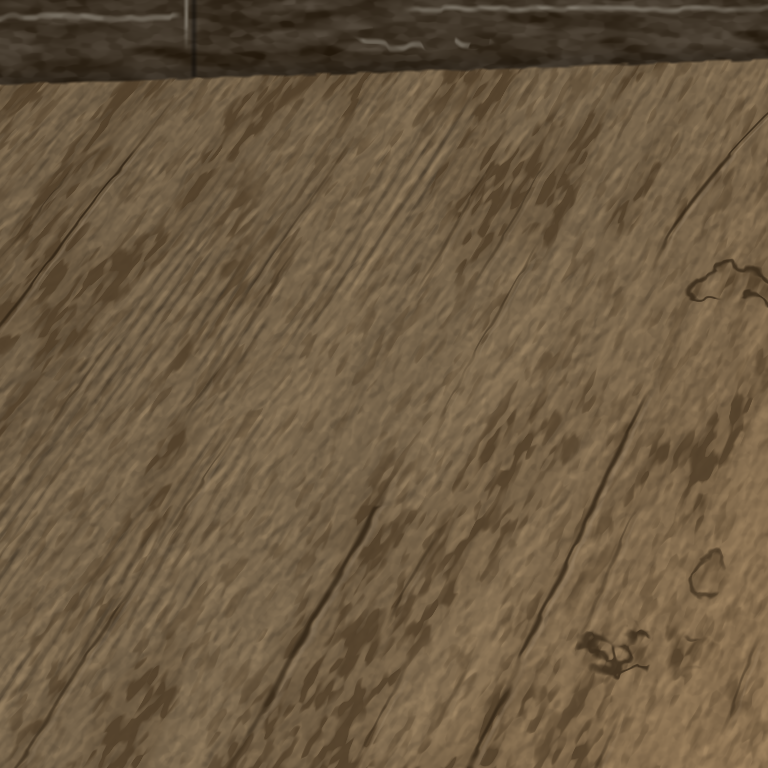
A Shadertoy shader for this texture:

```glsl
const vec3 DARK_WOOD = vec3(0.22, 0.18, 0.13);
const vec3 LIGHT_WOOD = vec3(0.52, 0.44, 0.33);
const vec3 STAIN = vec3(0.31, 0.24, 0.155);
const vec3 CRACK = vec3(0.19, 0.14, 0.08);
const vec3 PALE_EDGE = vec3(0.48, 0.45, 0.40);
const vec2 VANISHING = vec2(2.3, 3.56);

float hash(vec2 p) {
    return fract(sin(dot(p, vec2(127.1, 311.7))) * 43758.5453);
}

// Smooth cellular noise: every cell has a tone, blended by distance
float cells(vec2 p) {
    vec2 id = floor(p), f = fract(p);
    float sum = 0.0, total = 0.0;
    for (int y = -1; y <= 1; y++)
    for (int x = -1; x <= 1; x++) {
        vec2 cell = vec2(x, y);
        vec2 site = vec2(hash(id + cell), hash(id + cell + 37.0));
        vec2 d = cell + site - f;
        float weight = exp(-6.0 * dot(d, d));
        sum += weight * hash(id + cell + 91.0);
        total += weight;
    }
    return sum / total;
}

float band(float x, float lo, float hi, float soft) {
    return smoothstep(lo - soft, lo + soft, x) * (1.0 - smoothstep(hi - soft, hi + soft, x));
}

// Small dents, slightly stretched along the grain
float dents(vec2 p) {
    return 0.5 * cells(p * vec2(56.0, 30.0)) + 0.5 * cells(p * vec2(105.0, 64.0));
}

// Straight, tapered split with rough sides and gaps; span holds its ends
float crack(vec2 p, float across, vec2 span, float bend, float width) {
    float rise = p.y - span.x;
    float rough = cells(vec2(p.y * 45.0, across * 50.0));
    float path = across + bend * rise * rise + 0.0015 * sin(p.y * 31.0 + across * 40.0) + 0.005 * (rough - 0.5);
    float gaps = smoothstep(0.15, 0.5, cells(vec2(p.y * 18.0, across * 70.0 + 8.0)));
    float w = width * (0.5 + 0.9 * rough);
    return band(p.y, span.x, span.y, 0.04) * (0.35 + 0.65 * gaps) * (1.0 - smoothstep(0.1 * w, w, abs(p.x - path)));
}

float allCracks(vec2 p, float widen) {
    float c = crack(p, -0.445, vec2(0.50, 0.84), 0.0, 0.005 * widen);
    c = max(c, crack(p, 0.30, vec2(-0.1, 0.39), 0.0, 0.009 * widen));
    c = max(c, 0.9 * crack(p, 0.61, vec2(-0.1, 0.48), 0.0, 0.006 * widen));
    c = max(c, 0.7 * crack(p, 0.02, vec2(-0.1, 0.26), 0.0, 0.005 * widen));
    c = max(c, 0.9 * crack(p, 0.525, vec2(0.67, 0.90), 2.0, 0.005 * widen));
    for (int i = 0; i < 18; i++) {
        vec2 seed = vec2(float(i), 5.0);
        float start = 0.8 * hash(seed + 1.0) - 0.1;
        vec2 span = vec2(start, start + 0.06 + 0.14 * hash(seed + 2.0));
        float across = mix(-0.6, 0.95, (float(i) + hash(seed)) / 18.0);
        c = max(c, 0.5 * crack(p, across, span, 0.0, 0.004 * widen));
    }
    return c;
}

// Jagged broken rim (x) and stained inside (y) of a knot
vec2 knot(vec2 uv, vec2 centre, vec2 size) {
    vec2 warp = vec2(cells(uv * 36.0), cells(uv * 36.0 + 50.0)) - 0.5;
    warp += 0.2 * vec2(cells(uv * 100.0), cells(uv * 100.0 + 50.0)) - 0.1;
    float d = length((uv - centre) / size + 1.1 * warp);
    float broken = smoothstep(0.32, 0.55, cells(uv * 26.0 + 9.0));
    float rim = (1.0 - smoothstep(0.03, 0.20, abs(d - 1.0))) * broken;
    return vec2(rim, 1.0 - smoothstep(0.3, 1.7, d));
}

vec3 floorBoards(vec2 uv) {
    // Grain lines fan out from a far vanishing point
    float across = VANISHING.x + (uv.x - VANISHING.x) * VANISHING.y / (VANISHING.y - uv.y);
    vec2 p = vec2(across, uv.y);
    float broad = cells(p * vec2(7.0, 2.6)) - 0.5;
    float streak = cells(p * vec2(38.0, 6.0) + 7.0) - 0.5;
    float relief = dents(p + vec2(0.006, -0.005)) - dents(p);

    // Thin dark furrows gather in one wide belt
    float bend = cells(p * vec2(5.0, 3.0) + 20.0);
    float furrows = sin(across * 330.0 + 8.0 * bend + 2.0 * streak);
    float belt = band(across, -0.28, 0.12, 0.07) * smoothstep(0.25, 0.6, cells(p * vec2(14.0, 6.0) + 3.0));
    belt *= 0.3 + 1.1 * cells(p * vec2(75.0, 16.0));

    float tone = 0.85 + 0.16 * (uv.x - 0.5) - 0.18 * (uv.y - 0.5);
    tone += 0.13 * broad + 0.11 * streak + 0.52 * relief;
    tone += belt * (0.14 * furrows - 0.14 * smoothstep(0.3, 1.0, -furrows) - 0.02);
    tone += 0.15 * (cells(uv * 140.0) - 0.5);
    vec3 col = mix(DARK_WOOD, LIGHT_WOOD, tone);
    col += vec3(0.02, 0.0, -0.015) * smoothstep(0.4, 1.2, uv.x - 0.6 * uv.y + 0.2);

    // Brown clouds with small soft dark flecks
    float patches = smoothstep(0.45, 0.85, cells(p * vec2(13.0, 6.0) + 14.0));
    float fleck = 0.55 * cells(p * vec2(75.0, 30.0) + 30.0) + 0.45 * cells(p * vec2(130.0, 62.0));
    float flecks = smoothstep(0.50, 0.82, fleck + 0.12 * patches);
    float halo = allCracks(p, 6.0) * (0.2 + 0.8 * fleck);

    // Knots
    vec2 knots = knot(uv, vec2(0.86, 0.155), vec2(0.065, 0.035));
    knots = max(knots, knot(uv, vec2(0.96, 0.63), vec2(0.05, 0.025)));
    knots = max(knots, 0.8 * knot(uv, vec2(0.92, 0.25), vec2(0.022, 0.028)));
    float scar = knot(uv, vec2(0.31, 0.72), vec2(0.04, 0.11)).y;
    float stain = 0.24 * patches + flecks * (0.4 + 0.4 * patches) + 0.5 * halo;
    stain = max(stain, max(knots.y, 0.8 * scar) * smoothstep(0.25, 0.8, fleck));
    col = mix(col, STAIN, min(stain, 0.85));

    // Splits with a lit edge beside them
    col += 0.06 * allCracks(p - vec2(0.009, 0.0), 1.0);
    return mix(col, CRACK, 0.85 * max(allCracks(p, 1.0), 0.85 * knots.x));
}

vec3 skirting(vec2 uv, float height) {
    float grain = cells(uv * vec2(18.0, 70.0)) + 0.6 * cells(uv * vec2(70.0, 140.0)) - 0.8;
    vec3 col = DARK_WOOD + vec3(0.012, 0.012, 0.012) + 0.13 * grain;
    float wobble = 0.006 * (cells(uv * vec2(45.0, 9.0)) - 0.5);
    float left = band(uv.y + wobble, 0.974, 0.981, 0.003) * (1.0 - smoothstep(0.22, 0.24, uv.x));
    float right = band(uv.y + wobble, 0.986, 0.992, 0.003) * smoothstep(0.52, 0.55, uv.x);
    float chips = band(uv.y + 3.0 * wobble, 0.941, 0.948, 0.003) * band(uv.x, 0.44, 0.63, 0.02);
    chips *= smoothstep(0.35, 0.5, cells(uv * 40.0));
    float joint = band(uv.x + wobble, 0.238, 0.243, 0.003) * smoothstep(0.93, 0.97, uv.y);
    float worn = 0.4 + 0.7 * cells(uv * vec2(50.0, 90.0));
    col = mix(col, PALE_EDGE, worn * max(max(left, right), max(chips, joint)));
    col *= 1.0 - 0.5 * band(uv.x, 0.25, 0.255, 0.004);
    return col * (0.85 + 0.15 * smoothstep(0.0, 0.025, height));
}

void mainImage(out vec4 fragColor, in vec2 fragCoord) {
    vec2 uv = fragCoord / iResolution.xy;
    float height = uv.y - 0.889 - 0.033 * uv.x - 0.004 * (cells(uv * 60.0) - 0.5);
    vec3 col = mix(floorBoards(uv), skirting(uv, height), smoothstep(-0.002, 0.003, height));
    fragColor = vec4(clamp(col, 0.0, 1.0), 1.0);
}
```
